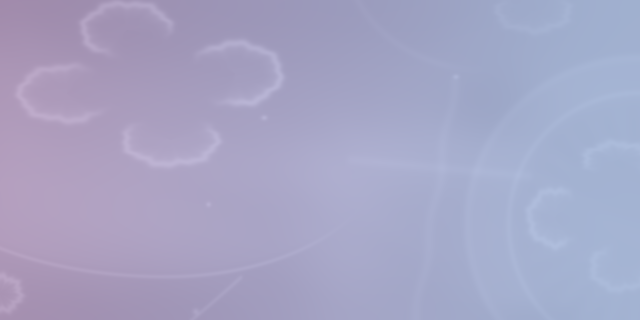
Write a WebGL 2 fragment shader that draws this background.

```glsl
#version 300 es
precision highp float;
// Pale jellyfish drifting in a mauve to blue haze. A horizontal gradient is
// shaded by soft glows and layered sines; the bells and their petal rings are
// thin ellipse outlines, open on one side and wavering slightly.
uniform vec2 u_resolution;
out vec4 outColor;

// Soft elliptical spot of light or shade.
float glow(vec2 p, vec2 center, vec2 radius) {
    vec2 q = (p - center) / radius;
    return exp(-dot(q, q));
}

// Approximate signed distance to an ellipse.
float ellipse(vec2 p, vec2 center, vec2 radius) {
    vec2 q = (p - center) / radius;
    return (length(q) - 1.0) * length(q) / max(length(q / radius), 0.001);
}

float line(float d, float width) {
    return exp(-d * d / (width * width));
}

// Wavering petal outline that fades toward the direction "opening".
float petal(vec2 p, vec2 center, vec2 radius, vec2 opening) {
    vec2 q = (p - center) / radius;
    float angle = atan(q.y, q.x);
    float d = ellipse(p, center, radius);
    d += 0.004 * sin(angle * 7.0 + center.x * 9.0) + 0.002 * sin(angle * 17.0);
    float facing = dot(q / max(length(q), 0.001), opening);
    float fade = 1.0 - smoothstep(0.1, 0.9, facing);
    float rim = line(d, 0.012) + 0.35 * line(d + 0.012, 0.025);
    return fade * (rim + 0.12 * smoothstep(0.02, -0.04, d));
}

float segment(vec2 p, vec2 a, vec2 b) {
    vec2 d = b - a;
    return length(p - a - d * clamp(dot(p - a, d) / dot(d, d), 0.0, 1.0));
}

// Layered, warped sines stretched along the horizontal.
float haze(vec2 p) {
    float sum = 0.0, gain = 0.5;
    for (int i = 0; i < 4; i++) {
        p += 0.25 * sin(p.yx * vec2(1.7, 1.3) + float(i) * 2.1);
        sum += gain * sin(p.x * 2.0 + 1.0) * sin(p.y * 5.0 + p.x);
        p = mat2(1.7, 0.5, -0.5, 1.7) * p;
        gain *= 0.55;
    }
    return sum;
}

void main() {
    vec2 uv = gl_FragCoord.xy / u_resolution;
    vec2 p = vec2(uv.x * 2.0, uv.y);

    // Mauve to blue water.
    vec3 mauve = vec3(0.66, 0.565, 0.69);
    vec3 lilac = vec3(0.642, 0.632, 0.762);
    vec3 blue = vec3(0.635, 0.695, 0.818);
    vec3 color = mix(mauve, lilac, smoothstep(-0.3, 1.1, p.x));
    color = mix(color, blue, smoothstep(0.8, 1.95, p.x));

    // Broad lights and shades.
    float light = 0.045 * glow(p, vec2(0.25, 0.40), vec2(0.55, 0.24));
    light += 0.035 * glow(p, vec2(1.18, 0.50), vec2(0.38, 0.13));
    light += 0.022 * glow(p, vec2(1.08, 0.22), vec2(0.16, 0.28));
    light += 0.020 * glow(p, vec2(0.0, 0.62), vec2(0.18, 0.35));
    light -= 0.035 * glow(p, vec2(1.0, 1.0), vec2(0.9, 0.25));
    light -= 0.025 * glow(p, vec2(0.0, 1.0), vec2(0.45, 0.18));
    light -= 0.028 * glow(p, vec2(0.45, 0.0), vec2(0.65, 0.17));
    light -= 0.020 * glow(p, vec2(1.53, 0.67), vec2(0.14, 0.12));
    light -= 0.020 * glow(p, vec2(1.68, 0.0), vec2(0.14, 0.06));
    light += 0.008 * haze(p * vec2(1.0, 1.8));

    // Left bell: lower rim and the four petals around its middle.
    vec2 bellRadius = vec2(p.x < 0.52 ? 0.82 : 0.68, 0.395);
    float bell = ellipse(p, vec2(0.52, 0.53), bellRadius);
    float lower = smoothstep(0.40, 0.20, p.y) * smoothstep(1.25, 0.75, p.x);
    light += lower * (0.035 * line(bell, 0.007) + 0.012 * smoothstep(0.01, -0.03, bell));
    float petals = petal(p, vec2(0.396, 0.906), vec2(0.135, 0.083), vec2(0.5, -0.86));
    petals += petal(p, vec2(0.735, 0.770), vec2(0.14, 0.093), vec2(-0.95, -0.3));
    petals += 0.8 * petal(p, vec2(0.208, 0.708), vec2(0.145, 0.083), vec2(0.98, 0.2));
    petals += 0.8 * petal(p, vec2(0.534, 0.563), vec2(0.143, 0.075), vec2(0.0, 1.0));
    petals += 0.8 * petal(p, vec2(0.0, 0.083), vec2(0.062, 0.052), vec2(-1.0, 0.0));

    // Right bell: double rim, radial folds and fainter petals.
    vec2 hub = vec2(2.0, 0.30);
    float outer = ellipse(p, hub, vec2(0.54, 0.52));
    float inner = ellipse(p, hub, vec2(0.41, 0.41));
    light += 0.012 * smoothstep(0.02, -0.02, outer) + 0.014 * line(outer, 0.014);
    light += 0.016 * line(inner, 0.010) - 0.006 * smoothstep(0.0, -0.05, inner);
    float fold = sin(atan(p.y - hub.y, p.x - hub.x) * 26.0);
    light += 0.003 * fold * smoothstep(0.0, -0.1, inner) * smoothstep(0.15, 0.4, distance(p, hub));
    petals += 0.45 * petal(p, vec2(1.93, 0.500), vec2(0.10, 0.050), vec2(0.0, -1.0));
    petals += 0.5 * petal(p, vec2(1.735, 0.320), vec2(0.080, 0.085), vec2(1.0, 0.0));
    petals += 0.35 * petal(p, vec2(1.94, 0.165), vec2(0.088, 0.068), vec2(0.4, 0.9));
    petals += 0.3 * petal(p, vec2(1.667, 0.965), vec2(0.11, 0.060), vec2(0.0, 1.0));
    light += 0.062 * petals;

    // Faint tentacles and drifting arcs.
    float wave = 0.008 * sin(p.y * 25.0);
    light += 0.014 * line(segment(p + wave, vec2(1.30, 0.0), vec2(1.42, 0.74)), 0.016);
    light += 0.030 * line(segment(p + wave, vec2(0.60, 0.0), vec2(0.75, 0.13)), 0.007);
    light += 0.014 * line(segment(p, vec2(1.10, 0.50), vec2(1.65, 0.45)), 0.016);
    float arc = ellipse(p, vec2(1.52, 1.15), vec2(0.44, 0.37));
    light += 0.012 * line(arc, 0.012) * smoothstep(1.55, 1.35, p.x);

    // Small drifting specks.
    light += 0.06 * glow(p, vec2(0.826, 0.632), vec2(0.010, 0.008));
    light += 0.05 * glow(p, vec2(0.652, 0.361), vec2(0.008));
    light += 0.05 * glow(p, vec2(1.425, 0.760), vec2(0.010, 0.008));
    light += 0.05 * glow(p, vec2(0.612, 0.026), vec2(0.010));

    outColor = vec4(color + light * vec3(0.95, 1.0, 0.95), 1.0);
}
```
